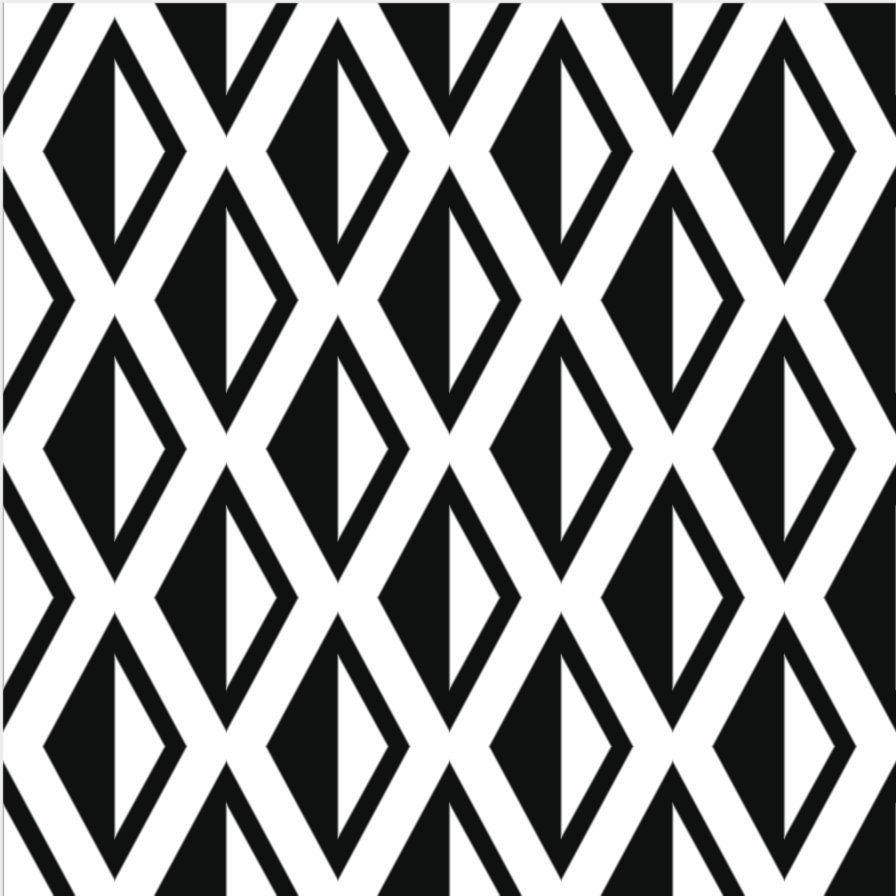
A Shadertoy shader for this pattern:

```glsl
#define PITCH vec2(0.2491, 0.3321)       // spacing of one lattice
#define ORIGIN vec2(0.3772, 0.4990)      // centre of one diamond
#define OUTER vec2(0.0802, 0.1491)       // half size of the dark diamond
#define INNER vec2(0.0560, 0.1020)       // half size of the light facet
#define SOFTNESS 0.0020                  // half width of the edge blend
#define MARGIN 0.0034                    // pale rim at left and top
#define PAPER vec3(0.995)
#define INK vec3(0.058, 0.068, 0.062)
#define RIM vec3(0.93)

// Signed distance to the edge lines of a diamond
float diamond(vec2 p, vec2 halfSize) {
    vec2 q = abs(p) / halfSize;
    return (q.x + q.y - 1.0) * halfSize.x * halfSize.y / length(halfSize);
}

// Dark diamond with its right-hand facet cut out
float facetedDiamond(vec2 p) {
    float facet = max(diamond(p, INNER), -p.x);
    return max(diamond(p, OUTER), -facet);
}

// Offset from the nearest lattice centre
vec2 latticeCell(vec2 p) {
    return (fract(p / PITCH + 0.5) - 0.5) * PITCH;
}

void mainImage(out vec4 fragColor, in vec2 fragCoord) {
    vec2 uv = fragCoord / iResolution.xy;
    float pixel = 1.0 / min(iResolution.x, iResolution.y);
    float blend = max(SOFTNESS, 0.75 * pixel);

    // Two lattices, staggered by half a pitch
    vec2 p = uv - ORIGIN;
    float shape = min(facetedDiamond(latticeCell(p)),
                      facetedDiamond(latticeCell(p + 0.5 * PITCH)));
    vec3 color = mix(INK, PAPER, smoothstep(-blend, blend, shape));

    // Pale rim along the left and top
    float inside = min(uv.x, 1.0 - uv.y) - MARGIN;
    color = mix(RIM, color, smoothstep(-pixel, pixel, inside));

    fragColor = vec4(color, 1.0);
}
```
